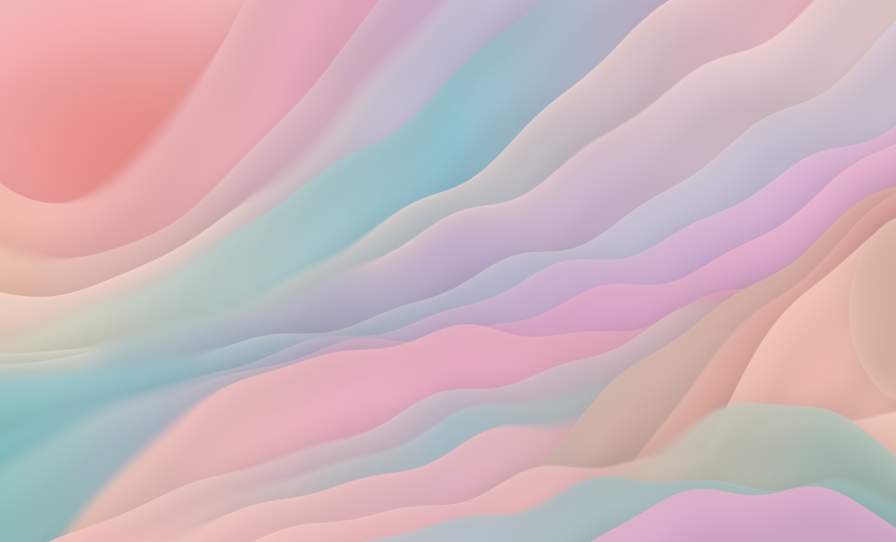
A WebGL 1 fragment shader for this background:

```glsl
precision highp float;
// Pastel silk: overlapping sheets sweep up to the right, painted back to front.
// Each sheet fills below a cubic edge with a three-colour gradient, a pale crest
// and a soft shadow; a fan of folds and low hills close the lower right.
uniform vec2 u_resolution;

const vec3 CREAM = vec3(0.97, 0.85, 0.80);

float hash(vec2 p) {
  return fract(sin(dot(p, vec2(41.3, 289.1))) * 4375.5);
}

float noise(vec2 p) {
  vec2 i = floor(p);
  vec2 f = fract(p);
  f = f * f * (3.0 - 2.0 * f);
  vec2 e = vec2(1.0, 0.0);
  return mix(mix(hash(i), hash(i + e.xy), f.x),
             mix(hash(i + e.yx), hash(i + e.xx), f.x), f.y);
}

// Cubic through four heights spaced evenly across the canvas, plus ripples.
float edgeHeight(float x, vec4 h) {
  float t = x * 3.0;
  float a = 1.0 - t, b = 2.0 - t, c = 3.0 - t;
  float curve = h.x * a * b * c / 6.0 + h.y * t * b * c / 2.0
              - h.z * t * a * c / 2.0 + h.w * t * a * b / 6.0;
  float phase = 9.0 * (h.x + h.z);
  float ripple = 0.011 * sin(23.0 * x + phase) + 0.007 * sin(45.0 * x + 1.7 * phase);
  return curve + ripple * (0.3 + 0.9 * smoothstep(0.1, 0.6, x));
}

vec3 gradient3(vec3 left, vec3 middle, vec3 right, float x) {
  vec3 c = mix(left, middle, clamp(2.0 * x, 0.0, 1.0));
  return mix(c, right, clamp(2.0 * x - 1.0, 0.0, 1.0));
}

// Lay translucent cloth over the backdrop; depth is the distance inside its edge.
vec3 drape(vec3 back, vec3 cloth, float depth, float crest, float blur) {
  float inside = max(depth, 0.0);
  float shadow = 0.04 * exp(-max(-depth, 0.0) / 0.03);
  cloth = mix(cloth, CREAM, crest * exp(-inside / 0.05));
  cloth += 0.06 * crest * exp(-inside / 0.004);
  return mix(back * (1.0 - shadow), cloth, 0.9 * smoothstep(-blur, blur, depth));
}

vec3 sheet(vec3 back, vec2 uv, vec4 h, vec3 left, vec3 middle, vec3 right, float crest) {
  float aspect = u_resolution.x / u_resolution.y;
  float y = edgeHeight(uv.x, h);
  float slope = (edgeHeight(uv.x + 0.004, h) - y) / (0.004 * aspect);
  float depth = (y - uv.y) / sqrt(1.0 + slope * slope);
  vec3 cloth = gradient3(left, middle, right, uv.x);
  cloth *= 1.0 + 0.015 * sin(48.0 * depth + 8.0 * uv.x);
  // Some stretches of the edge melt into the cloth behind.
  float melt = smoothstep(0.5, 0.85, noise(vec2(uv.x * 6.0, 17.0 * h.y)));
  float blur = mix(1.0 / u_resolution.y, 0.022, melt);
  return drape(back, cloth, depth, crest * (1.0 - 0.6 * melt), blur);
}

// Coral glow in the upper left corner.
vec3 coralGlow(vec2 uv) {
  vec2 offset = (uv - vec2(0.15, 0.71)) * vec2(4.0, 3.3);
  float glow = exp(-dot(offset, offset));
  float veil = noise(vec2(uv.x * 5.0 - uv.y * 2.0, uv.y * 7.0 - uv.x * 8.0));
  vec3 pale = mix(vec3(0.98, 0.81, 0.83), vec3(0.94, 0.69, 0.69), 0.5 * veil);
  return mix(pale, vec3(0.91, 0.56, 0.55), glow);
}

// Pink, lavender and teal sheets of the upper half.
vec3 upperSheets(vec3 c, vec2 uv) {
  c = sheet(c, uv, vec4(0.666, 1.216, 2.616, 3.155), vec3(0.92, 0.70, 0.65), vec3(0.89, 0.65, 0.78), vec3(0.87, 0.63, 0.78), 0.25);
  c = sheet(c, uv, vec4(0.54, 0.81, 1.65, 2.51), vec3(0.91, 0.74, 0.67), vec3(0.77, 0.66, 0.79), vec3(0.8, 0.7, 0.8), 0.25);
  c = sheet(c, uv, vec4(0.46, 0.71, 1.32, 1.86), vec3(0.91, 0.81, 0.74), vec3(0.72, 0.73, 0.83), vec3(0.85, 0.7, 0.78), 0.65);
  c = sheet(c, uv, vec4(0.375, 0.645, 1.086, 1.6), vec3(0.85, 0.82, 0.74), vec3(0.54, 0.75, 0.80), vec3(1.0, 0.62, 0.73), 0.1);
  c = sheet(c, uv, vec4(0.35, 0.49, 0.875, 1.39), vec3(0.62, 0.77, 0.73), vec3(0.66, 0.71, 0.76), vec3(0.97, 0.71, 0.74), 0.65);
  c = sheet(c, uv, vec4(0.33, 0.46, 0.74, 1.11), vec3(0.56, 0.75, 0.73), vec3(0.71, 0.64, 0.79), vec3(0.86, 0.78, 0.78), 0.6);
  c = sheet(c, uv, vec4(0.30, 0.385, 0.58, 0.96), vec3(0.50, 0.74, 0.75), vec3(0.66, 0.71, 0.83), vec3(0.78, 0.74, 0.81), 0.35);
  return c;
}

// Violet, magenta and rose sheets of the lower half.
vec3 lowerSheets(vec3 c, vec2 uv) {
  c = sheet(c, uv, vec4(0.20, 0.355, 0.52, 0.785), vec3(0.48, 0.73, 0.75), vec3(0.76, 0.66, 0.82), vec3(0.84, 0.66, 0.82), 0.3);
  c = sheet(c, uv, vec4(0.14, 0.34, 0.45, 0.74), vec3(0.58, 0.77, 0.75), vec3(0.84, 0.61, 0.77), vec3(0.88, 0.67, 0.80), 0.25);
  c = sheet(c, uv, vec4(-0.16, 0.335, 0.395, 0.655), vec3(0.94, 0.77, 0.69), vec3(0.90, 0.66, 0.75), vec3(0.84, 0.60, 0.68), 0.2);
  c = sheet(c, uv, vec4(-0.035, 0.17, 0.355, 0.57), vec3(1.0, 0.73, 0.69), vec3(0.71, 0.71, 0.79), vec3(0.82, 0.64, 0.62), 0.35);
  c = sheet(c, uv, vec4(-0.08, 0.125, 0.30, 0.46), vec3(1.08, 0.73, 0.69), vec3(0.64, 0.75, 0.79), vec3(0.84, 0.68, 0.62), 0.2);
  c = sheet(c, uv, vec4(-0.10, 0.085, 0.24, 0.375), vec3(0.93, 0.77, 0.70), vec3(0.91, 0.69, 0.75), vec3(0.86, 0.70, 0.64), 0.3);
  return c;
}

// Tan and rose folds fanning out at the right, with one round hollow.
vec3 fan(vec3 c, vec2 uv) {
  c = sheet(c, uv, vec4(-0.51, -0.21, 0.255, 0.645), vec3(0.8), vec3(0.78, 0.72, 0.69), vec3(0.85, 0.64, 0.59), 0.15);
  c = sheet(c, uv, vec4(-1.155, -0.725, 0.05, 0.635), vec3(0.8), vec3(0.88, 0.73, 0.67), vec3(0.83, 0.58, 0.56), 0.3);
  c = sheet(c, uv, vec4(-1.80, -1.37, -0.21, 0.60), vec3(0.8), vec3(0.90, 0.69, 0.64), vec3(0.92, 0.74, 0.69), 0.35);
  float hollow = (1.0 - length((uv - vec2(1.02, 0.43)) / vec2(0.072, 0.175))) * 0.12;
  return drape(c, vec3(0.80, 0.65, 0.59), hollow, 0.4, 1.0 / u_resolution.y);
}

// Rose foreground, then green, blue and magenta hills.
vec3 hills(vec3 c, vec2 uv) {
  c = sheet(c, uv, vec4(-0.14, 0.02, 0.14, 0.245), vec3(0.93, 0.76, 0.70), vec3(0.92, 0.71, 0.75), vec3(0.92, 0.75, 0.70), 0.3);
  c = sheet(c, uv, vec4(-0.725, -0.40, 0.115, 0.18), vec3(0.9), vec3(0.98, 0.79, 0.72), vec3(0.55, 0.70, 0.67), 0.3);
  c = sheet(c, uv, vec4(-0.29, -0.055, 0.10, 0.07), vec3(0.9, 0.72, 0.74), vec3(0.66, 0.74, 0.78), vec3(0.56, 0.71, 0.70), 0.2);
  return sheet(c, uv, vec4(-0.94, -0.51, 0.0, 0.02), vec3(0.9), vec3(0.88, 0.67, 0.78), vec3(0.82, 0.62, 0.78), 0.2);
}

void main() {
  vec2 uv = gl_FragCoord.xy / u_resolution;
  vec3 color = coralGlow(uv);
  color = upperSheets(color, uv);
  color = lowerSheets(color, uv);
  color = fan(color, uv);
  color = hills(color, uv);
  // Broad satin variation along the diagonal.
  float satin = noise(vec2(uv.x * 4.0 + uv.y * 2.0, uv.y * 9.0 - uv.x * 6.0));
  gl_FragColor = vec4(color * (0.985 + 0.04 * satin), 1.0);
}
```
